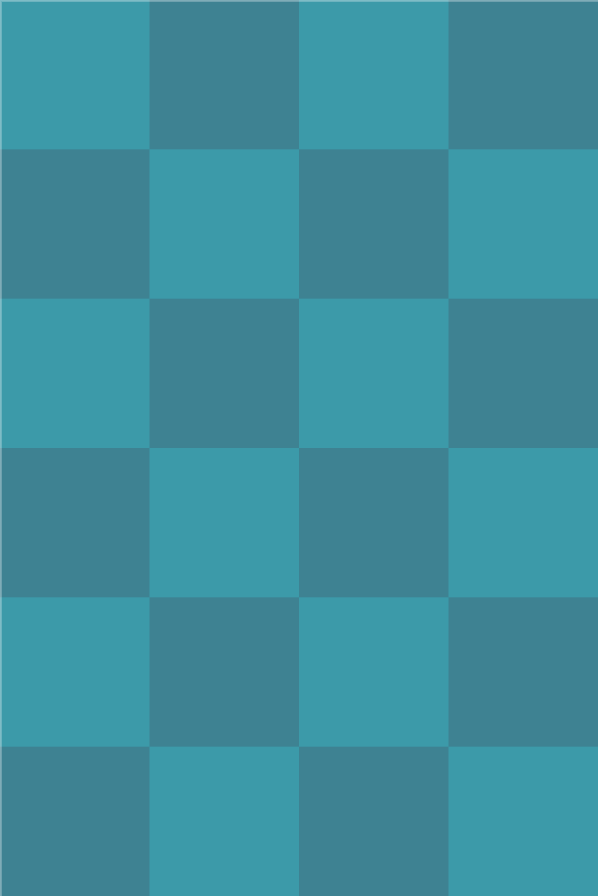
Reproduce this pattern procedurally as a WebGL 2 fragment shader.

```glsl
#version 300 es
precision highp float;

uniform vec2 u_resolution;
out vec4 fragColor;

const vec2 CELLS = vec2(4.0, 6.0);  // even counts, so the checks wrap
const vec3 LIGHT_TEAL = vec3(0.234, 0.603, 0.664);
const vec3 DARK_TEAL = vec3(0.242, 0.508, 0.574);
const vec3 HAIRLINE_COLOR = vec3(1.0);
const float HAIRLINE_OPACITY = 0.34;
const vec2 HAIRLINE_WIDTH = vec2(0.00292, 0.00195);  // shares of the canvas

// Signed distance to the nearest cell edge, positive in even cells
vec2 signedEdgeDistance(vec2 p) {
    return 0.5 - abs(2.0 * fract(0.5 * p + 0.25) - 1.0);
}

// Smoothed checkerboard: 1 where the cell indices add up to an even number
float checker(vec2 p, vec2 smoothing) {
    vec2 wave = clamp(2.0 * signedEdgeDistance(p) / smoothing, -1.0, 1.0);
    return 0.5 + 0.5 * wave.x * wave.y;
}

// Coverage of one upright and one level hairline per block, with wrapped distance
float hairlines(vec2 uv, vec2 smoothing) {
    vec2 center = vec2(0.5, -0.5) * HAIRLINE_WIDTH;
    vec2 distanceToLine = abs(fract(uv - center + 0.5) - 0.5);
    vec2 coverage = clamp((0.5 * HAIRLINE_WIDTH - distanceToLine) / smoothing + 0.5, 0.0, 1.0);
    coverage = min(coverage, HAIRLINE_WIDTH / smoothing);
    return max(coverage.x, coverage.y);
}

void main() {
    vec2 uv = gl_FragCoord.xy / u_resolution;
    vec2 smoothing = 1.0 / u_resolution;

    // Checks, dark at the lower left
    vec3 color = mix(LIGHT_TEAL, DARK_TEAL, checker(uv * CELLS, smoothing * CELLS));

    // Pale hairlines framing each block of checks
    color = mix(color, HAIRLINE_COLOR, HAIRLINE_OPACITY * hairlines(uv, smoothing));
    fragColor = vec4(color, 1.0);
}
```
